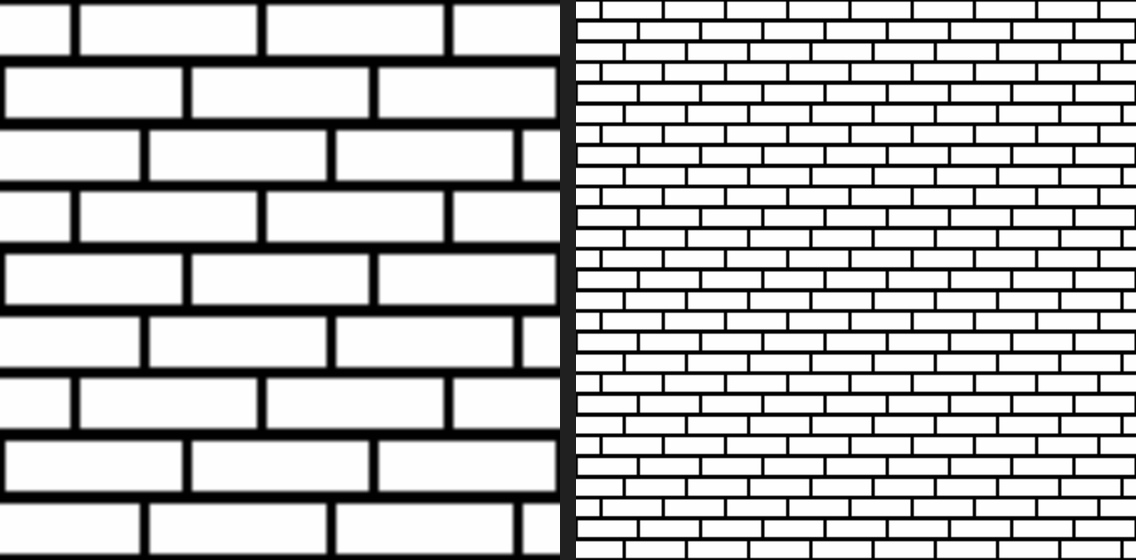
Left, the tile; right, the same tile 3 across and 3 down.
This pattern is drawn by a Shadertoy shader. Its source:

```glsl
const float REPEATS = 3.0;                  // three-course groups across and down
const float COURSES = 3.0;                  // brick courses in each group
const float COURSE_PITCH = 0.336;           // spacing of courses inside a group
const float GROUP_CENTER = 0.503;           // height of the middle course
const vec2 BRICK_HALF = vec2(0.4735, 0.1342);
const vec3 BRICK_CENTERS = vec3(0.275, 0.5025, 0.903); // bottom to top
const float EDGE_SOFTNESS = 0.0166;         // half width of the blurred edge
const vec3 MORTAR_COLOR = vec3(0.005);
const vec3 BRICK_COLOR = vec3(0.995);

// Soft-edged box; the product of both axes rounds the corners slightly.
float brickCoverage(vec2 offset, float softness) {
    vec2 inside = smoothstep(-softness, softness, BRICK_HALF - abs(offset));
    return inside.x * inside.y;
}

void mainImage(out vec4 fragColor, in vec2 fragCoord) {
    vec2 cell = fract(fragCoord / iResolution.xy * REPEATS);
    float course = min(floor(cell.y * COURSES), COURSES - 1.0);

    // Offset from the nearest brick, wrapping horizontally
    float center = BRICK_CENTERS[int(course)];
    vec2 offset = vec2(
        fract(cell.x - center + 0.5) - 0.5,
        cell.y - GROUP_CENTER - (course - 1.0) * COURSE_PITCH);

    float pixel = REPEATS / min(iResolution.x, iResolution.y);
    float brick = brickCoverage(offset, max(EDGE_SOFTNESS, pixel));
    fragColor = vec4(mix(MORTAR_COLOR, BRICK_COLOR, brick), 1.0);
}
```
